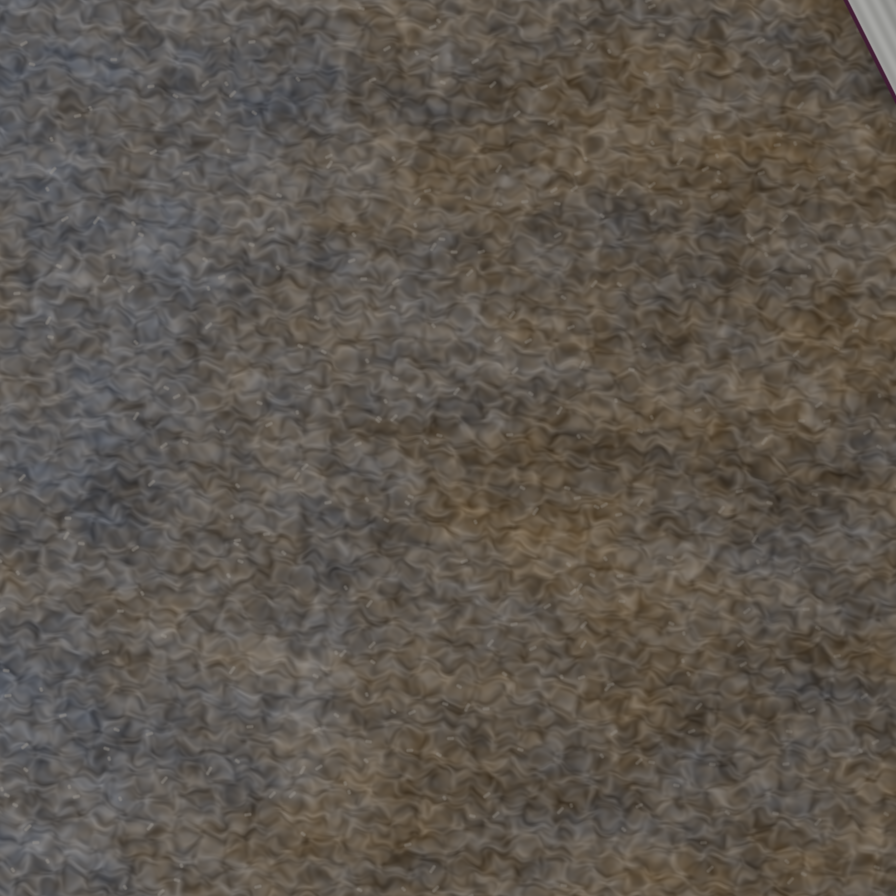
This texture is drawn by a WebGL 2 fragment shader. Its source:

```glsl
#version 300 es
precision highp float;
// Worn mottled brown-grey carpet with fine fibres, and a pale ribbed strip across one corner.

uniform vec2 u_resolution;
out vec4 fragColor;

const vec3 CARPET = vec3(0.366, 0.337, 0.304);
const vec3 WARM_SHIFT = vec3(0.022, 0.001, -0.030);
const vec3 GLINT = vec3(0.62, 0.60, 0.57);
const vec3 STRIP = vec3(0.58, 0.58, 0.57);
const vec3 STRIP_EDGE = vec3(0.25, 0.11, 0.20);

// Two random values in 0..1 for an integer cell.
vec2 hash2(vec2 cell, float seed) {
  uvec3 v = uvec3(ivec3(vec3(cell, seed)) + 4096);
  v = v * 1664525u + 1013904223u;
  v.x += v.y * v.z; v.y += v.z * v.x; v.z += v.x * v.y;
  v ^= v >> 16u;
  v.x += v.y * v.z; v.y += v.z * v.x;
  return vec2(v.xy >> 8u) / 16777216.0;
}

float cornerSlope(vec2 cell, vec2 offset, float seed) {
  float angle = 6.28319 * hash2(cell, seed).x;
  return dot(vec2(cos(angle), sin(angle)), offset);
}

// Gradient noise, roughly -0.7..0.7.
float gradientNoise(vec2 p, float seed) {
  vec2 i = floor(p), f = p - i;
  vec2 w = f * f * f * (f * (f * 6.0 - 15.0) + 10.0);
  vec2 e = vec2(1.0, 0.0);
  float low = mix(cornerSlope(i, f, seed), cornerSlope(i + e, f - e, seed), w.x);
  float high = mix(cornerSlope(i + e.yx, f - e.yx, seed),
                   cornerSlope(i + 1.0, f - 1.0, seed), w.x);
  return mix(low, high, w.y);
}

// Light and dark at four scales, from worn patches to single fibres.
float pileTone(vec2 p) {
  vec2 warp = vec2(gradientNoise(p * 48.0, 1.0), gradientNoise(p * 48.0, 2.0));
  vec2 q = p + 0.012 * warp;
  float patches = gradientNoise(p * vec2(5.0, 8.0), 3.0);
  float blotches = gradientNoise(q * vec2(17.0, 25.0), 4.0);
  float tufts = gradientNoise(q * vec2(46.0, 68.0), 5.0);
  float fibres = gradientNoise(q * vec2(88.0, 145.0), 6.0);
  tufts = 0.55 * tanh(2.4 * tufts);
  return 0.07 * patches + 0.08 * blotches + 0.115 * tufts + 0.11 * fibres;
}

// Brown against blue-grey: cooler on the left, browner towards the right.
float warmth(vec2 p) {
  float drift = mix(-1.0, 0.4, smoothstep(0.0, 0.5, p.x));
  float clouds = gradientNoise(p * vec2(4.0, 7.0), 7.0);
  float stains = gradientNoise(p * vec2(14.0, 22.0), 8.0);
  float flecks = gradientNoise(p * vec2(48.0, 70.0), 9.0);
  return drift + 1.5 * clouds + 1.2 * stains + 0.8 * flecks;
}

// Sparse short bright fibres, one candidate per grid cell.
float glints(vec2 p, float cells, float density, float blur) {
  vec2 g = p * cells, home = floor(g);
  float cover = 0.0;
  for (int y = -1; y <= 1; y++) {
    for (int x = -1; x <= 1; x++) {
      vec2 cell = home + vec2(x, y);
      vec2 chance = hash2(cell, 11.0);
      float angle = (chance.y - 0.5) * 2.4;
      vec2 along = vec2(cos(angle), sin(angle));
      vec2 d = g - cell - hash2(cell, 10.0);
      float reach = mix(0.04, 0.2, chance.y);
      float dist = length(d - along * clamp(dot(d, along), -reach, reach));
      float shape = 1.0 - smoothstep(0.02, 0.12 + blur * cells, dist);
      cover = max(cover, shape * step(chance.x, density));
    }
  }
  return cover;
}

// Signed distance past a line through a point, positive along the normal.
float sideOfLine(vec2 p, vec2 point, vec2 normal) {
  return dot(p - point, normalize(normal));
}

vec3 ribbedStrip(float depth) {
  float ribs = 0.5 + 0.5 * cos(depth * 420.0);
  return STRIP + 0.07 * ribs - 0.05 * smoothstep(0.02, 0.05, depth);
}

void main() {
  vec2 uv = gl_FragCoord.xy / u_resolution;
  float pixel = 1.0 / min(u_resolution.x, u_resolution.y);

  // Carpet, with the pile leaning slightly down to the right.
  vec2 pile = vec2(uv.x - 0.12 * uv.y, uv.y + 0.12 * uv.x);
  float light = mix(0.025, -0.018, smoothstep(0.0, 0.9, uv.x));
  vec3 color = CARPET + light + pileTone(pile) + WARM_SHIFT * warmth(pile);
  float sparkle = glints(pile, 60.0, 0.10, pixel);
  color = mix(color, GLINT, sparkle * mix(0.48, 0.25, uv.x));

  // Corner strip with its dark seam and soft shadow.
  float depth = sideOfLine(uv, vec2(0.944, 1.0), vec2(0.111, 0.056));
  color *= 1.0 - 0.22 * smoothstep(-0.04, 0.0, depth);
  color = mix(color, STRIP_EDGE, smoothstep(-0.0025 - pixel, -0.0025 + pixel, depth));
  color = mix(color, ribbedStrip(depth), smoothstep(0.002 - pixel, 0.002 + pixel, depth));

  fragColor = vec4(clamp(color, 0.0, 1.0), 1.0);
}
```
